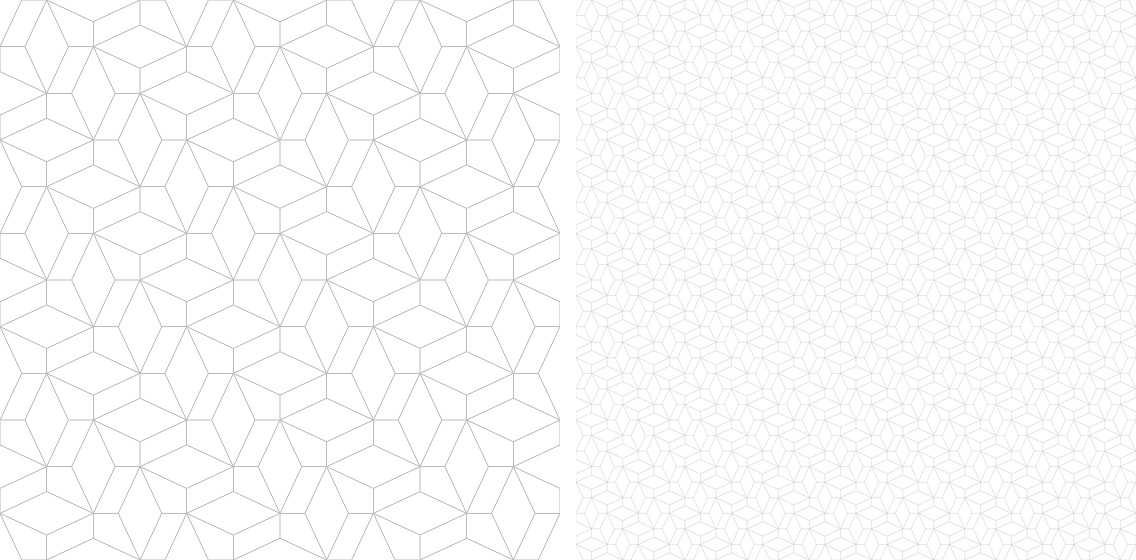
Left, the tile; right, the same tile 3 across and 3 down.
This pattern is drawn by a three.js fragment shader. Its source:

```glsl
// Thin grey line lattice of upright and lying rhombi on a white ground.
// Each rhombus carries two spokes from its blunt corners; both families step
// along diagonals of a square grid, the lying one being a shifted transpose.

#define REPEATS 3.0             // pattern periods across and down
#define PERIOD 4.0              // grid units in one period
#define HALF_WIDTH 0.466        // rhombus half width, its half height being 1
#define LINE_WIDTH 0.00118      // fraction of the canvas
#define PAPER_COLOR vec3(1.0)
#define LINE_COLOR vec3(0.6)

varying vec2 vUv;

float segmentDistance(vec2 p, vec2 a, vec2 b) {
  vec2 ap = p - a;
  vec2 ab = b - a;
  return length(ap - ab * clamp(dot(ap, ab) / dot(ab, ab), 0.0, 1.0));
}

// Upright rhombus with sideways spokes, folded into one quadrant
float figureDistance(vec2 p) {
  vec2 q = abs(p);
  vec2 corner = vec2(HALF_WIDTH, 0.0);
  float side = segmentDistance(q, corner, vec2(0.0, 1.0));
  float spoke = segmentDistance(q, corner, vec2(1.0, 0.0));
  return min(side, spoke);
}

// Figures centred on (row, row), repeated sideways every period
float diagonalFamily(vec2 p) {
  float nearest = PERIOD;
  for (int i = -1; i <= 2; i++) {
    float row = floor(p.y) + float(i);
    vec2 offset = p - vec2(row);
    offset.x -= PERIOD * floor(offset.x / PERIOD + 0.5);
    nearest = min(nearest, figureDistance(offset));
  }
  return nearest;
}

void main() {
  // Grid coordinates with y running downwards
  float scale = REPEATS * PERIOD;
  vec2 p = vec2(vUv.x, 1.0 - vUv.y) * scale;

  float upright = diagonalFamily(p);
  float lying = diagonalFamily((p - vec2(0.5 * PERIOD, 0.0)).yx);
  float dist = min(upright, lying) / scale;

  // Box-filtered coverage keeps hairlines even when thinner than a pixel
  float pixel = max(fwidth(vUv.x), 1e-5);
  float reach = 0.5 * (LINE_WIDTH + pixel) - dist;
  float ink = clamp(reach / pixel, 0.0, min(LINE_WIDTH / pixel, 1.0));

  gl_FragColor = vec4(mix(PAPER_COLOR, LINE_COLOR, ink), 1.0);
}
```
